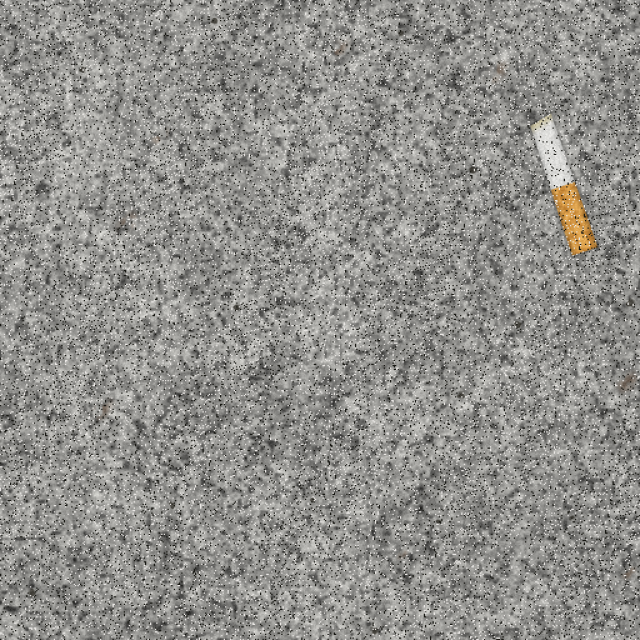
Give the GLSL for this texture, as a Shadertoy shader.

```glsl
float hash(vec2 p) {
    return fract(sin(dot(p, vec2(12.9898, 78.233))) * 43758.5453);
}

float noise(vec2 p) {
    vec2 i = floor(p), f = fract(p);
    f = f * f * (3.0 - 2.0 * f);
    return mix(mix(hash(i), hash(i + vec2(1, 0)), f.x),
               mix(hash(i + vec2(0, 1)), hash(i + vec2(1, 1)), f.x), f.y);
}

// x: black speck, y: white speck, z: faint grain
vec3 speck(vec2 cell) {
    float h = hash(cell + 0.37);
    return vec3(step(h, 0.054), step(0.94, h), hash(cell + 71.7) - 0.5);
}

// Square grains, averaged over the footprint of one pixel
vec3 specks(vec2 uv, float pixel) {
    vec2 p = uv * 512.0;
    vec2 c = floor(p + 0.5);
    vec2 t = clamp((p - c) / (pixel * 512.0) + 0.5, 0.0, 1.0);
    return mix(mix(speck(c - 1.0), speck(c - vec2(0, 1)), t.x),
               mix(speck(c - vec2(1, 0)), speck(c), t.x), t.y);
}

vec3 concrete(vec2 uv) {
    float tone = 0.597
        + 0.24 * (noise(uv * 190.0) - 0.5)
        + 0.16 * (noise(uv * 85.0 + 17.0) - 0.5)
        + 0.11 * (noise(uv * 27.0 + 5.0) - 0.5)
        + 0.08 * (noise(uv * 6.0 + 31.0) - 0.5);
    tone -= 0.22 * smoothstep(0.58, 0.95, noise(uv * 120.0 + 43.0));
    tone += 0.03 * (0.5 - uv.x);
    vec3 col = tone * vec3(1.0, 0.997, 0.975);

    // Broken rusty stains
    for (float i = 0.0; i < 9.0; i++) {
        vec2 q = uv - vec2(hash(vec2(i, 3.1)), hash(vec2(i, 8.7)));
        q = vec2(q.x + q.y, (q.y - q.x) * 1.7);
        float size = mix(0.015, 0.045, hash(vec2(i, 5.3)));
        float stain = smoothstep(size, 0.0, length(q)) * smoothstep(0.3, 0.75, noise(uv * 110.0 + i));
        col = mix(col, vec3(0.40, 0.31, 0.24), 0.6 * stain);
    }

    // Small dark chips
    for (float i = 0.0; i < 14.0; i++) {
        vec2 q = uv - vec2(hash(vec2(i, 21.3)), hash(vec2(i, 34.9)));
        float size = mix(0.004, 0.008, hash(vec2(i, 13.1)));
        float d = length(q) + 0.005 * (noise(uv * 200.0) - 0.5);
        col = mix(col, vec3(0.17, 0.16, 0.13), 0.75 * smoothstep(size, size * 0.4, d));
    }
    return col;
}

// Signed distance to the stub, with a slanted upper end
float stubDistance(vec2 q) {
    float side = abs(q.x) - mix(0.021, 0.0185, smoothstep(-0.1, 0.1, q.y));
    return max(side, max(q.y - 0.109 - 0.22 * q.x, -q.y - 0.108));
}

vec3 stubColor(vec2 q, float pixel) {
    vec3 paper = vec3(0.87, 0.87, 0.86) + 0.06 * (noise(q * 120.0) - 0.5);
    paper = mix(paper, vec3(0.78, 0.75, 0.62), smoothstep(0.092, 0.108, q.y - 0.22 * q.x));
    vec3 cork = mix(vec3(0.76, 0.51, 0.20), vec3(0.92, 0.70, 0.36), noise(q * 150.0 + 9.0));
    vec3 col = mix(cork, paper, smoothstep(-pixel, pixel, q.y));
    return col * (1.0 - 0.18 * smoothstep(0.010, 0.021, abs(q.x)));
}

void mainImage(out vec4 fragColor, in vec2 fragCoord) {
    vec2 uv = fragCoord / iResolution.y;
    float pixel = 1.0 / iResolution.y;
    vec3 col = concrete(uv);

    // Cigarette stub and its thin contact shadow
    vec2 axis = normalize(vec2(-0.319, 0.948));
    vec2 offset = uv - vec2(0.8795, 0.7095);
    vec2 q = vec2(dot(offset, vec2(axis.y, -axis.x)), dot(offset, axis));
    float d = stubDistance(q);
    col *= 1.0 - 0.18 * smoothstep(0.006, 0.0, d);
    col = mix(col, stubColor(q, pixel), smoothstep(pixel, -pixel, d));

    // Black and white specks over everything
    vec3 s = specks(uv, pixel);
    col += 0.11 * s.z;
    col = mix(col, vec3(0.09, 0.09, 0.07), s.x);
    col = mix(col, vec3(0.92, 0.91, 0.90), s.y);
    fragColor = vec4(col, 1.0);
}
```
